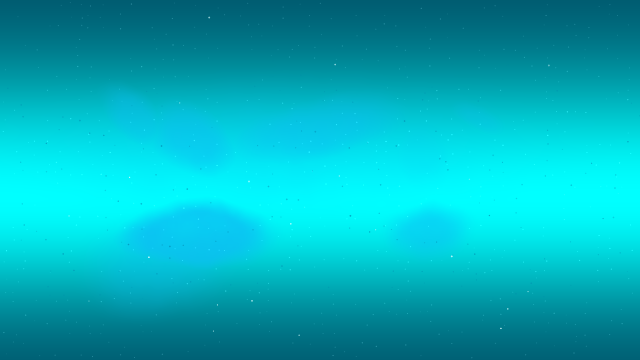
Give the GLSL for this background, as a Shadertoy shader.

```glsl
// Glowing cyan horizon band with soft blue clouds and drifting specks.

float hash(vec2 p) {
    vec3 q = fract(vec3(p.xyx) * 0.1031);
    q += dot(q, q.yzx + 33.33);
    return fract((q.x + q.y) * q.z);
}

float noise(vec2 p) {
    vec2 i = floor(p), f = fract(p);
    f = f * f * (3.0 - 2.0 * f);
    return mix(mix(hash(i), hash(i + vec2(1, 0)), f.x),
               mix(hash(i + vec2(0, 1)), hash(i + vec2(1, 1)), f.x), f.y);
}

float fbm(vec2 p) {
    float sum = 0.0, amp = 0.5;
    for (int i = 0; i < 4; i++) {
        sum += amp * noise(p);
        p = p * 2.03 + 7.1;
        amp *= 0.5;
    }
    return sum;
}

// Soft ellipse, rotated by angle; softness widens its rim
float cloud(vec2 p, vec2 center, vec2 radius, float angle, float softness) {
    float c = cos(angle), s = sin(angle);
    vec2 q = mat2(c, -s, s, c) * (p - center);
    return 1.0 - smoothstep(1.0 - softness, 1.0 + softness, length(q / radius));
}

// One randomly placed dot in some of the grid cells
float specks(vec2 p, float cells, float density, float radius, float seed) {
    vec2 g = p * cells, id = floor(g) + seed;
    vec2 center = 0.2 + 0.6 * vec2(hash(id + 11.0), hash(id + 47.0));
    float size = radius * mix(0.5, 1.0, hash(id + 83.0));
    float blur = 0.6 / iResolution.y;
    float d = length(fract(g) - center) / cells;
    float dot_ = 1.0 - smoothstep(size - blur, size + blur, d);
    return dot_ * step(hash(id), density) * mix(0.3, 1.0, hash(id + 131.0));
}

void mainImage(out vec4 fragColor, in vec2 fragCoord) {
    vec2 p = fragCoord / iResolution.y;
    p.x += 0.5 * (16.0 / 9.0 - iResolution.x / iResolution.y);

    // Vertical glow, falling off faster below the horizon
    float h = p.y - 0.455;
    float glow = exp(-h * h * (h > 0.0 ? 7.7 : 10.0));
    vec3 color = mix(vec3(0.0, 0.29, 0.38), vec3(0.0, 1.0, 1.0), glow);

    // Blue clouds with gently warped rims
    vec2 w = p + 0.05 * (vec2(fbm(p * 7.0), fbm(p * 7.0 + 31.0)) - 0.47);
    float haze = 0.0;
    haze = max(haze, 0.75 * cloud(w, vec2(0.545, 0.345), vec2(0.19, 0.085), 0.05, 0.35));
    haze = max(haze, 0.35 * cloud(w, vec2(0.46, 0.28), vec2(0.16, 0.11), 0.3, 0.7));
    haze = max(haze, 0.45 * cloud(w, vec2(0.37, 0.67), vec2(0.10, 0.055), -0.8, 0.55));
    haze = max(haze, 0.60 * cloud(w, vec2(0.54, 0.61), vec2(0.13, 0.08), -0.5, 0.6));
    haze = max(haze, 0.55 * cloud(w, vec2(0.88, 0.63), vec2(0.22, 0.08), 0.2, 0.7));
    haze = max(haze, 0.55 * cloud(w, vec2(1.19, 0.35), vec2(0.09, 0.06), 0.1, 0.6));
    haze = max(haze, 0.25 * cloud(w, vec2(1.17, 0.57), vec2(0.08, 0.09), 0.0, 0.7));
    haze = max(haze, 0.30 * cloud(w, vec2(1.33, 0.67), vec2(0.07, 0.03), -0.4, 0.7));
    haze = max(haze, 0.25 * cloud(w, vec2(0.75, 0.60), vec2(0.55, 0.13), 0.0, 0.8));
    haze *= 0.8 + 0.4 * fbm(p * 12.0);
    color = mix(color, vec3(0.05, 0.74, 0.95), haze);

    // Dark flecks in the bright band, faint and bright sparkles everywhere
    float flecks = specks(p, 26.0, 0.22, 0.0024, 5.0) * smoothstep(0.2, 0.8, glow);
    color = mix(color, vec3(0.0, 0.50, 0.66), 0.6 * flecks);
    color += 0.15 * specks(p, 34.0, 0.3, 0.0018, 61.0);
    color = mix(color, vec3(0.85, 1.0, 1.0), specks(p, 9.0, 0.14, 0.0025, 23.0));

    fragColor = vec4(clamp(color, 0.0, 1.0), 1.0);
}
```
